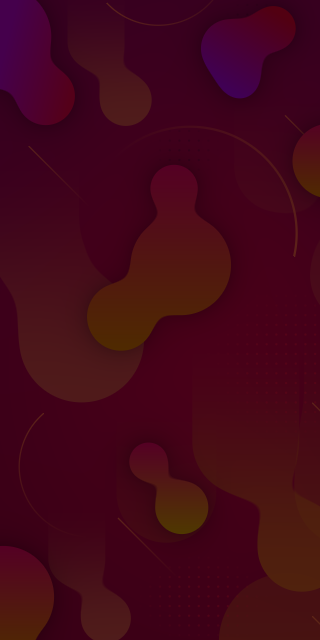
Write a WebGL 2 fragment shader that draws this background.

```glsl
#version 300 es
precision highp float;
// Dark wine-red backdrop with fluid gradient blobs, fading streams, thin arcs and dot grids.
uniform vec2 u_resolution;
out vec4 outColor;

float disc(vec2 p, vec3 c) { return length(p - c.xy) - c.z; }

// Polynomial smooth union
float smin(float a, float b, float k) {
  float h = max(k - abs(a - b), 0.0) / k;
  return min(a, b) - h * h * k * 0.25;
}

// Coverage of a signed distance with a one-pixel soft edge
float fill(float d) { return clamp(0.5 - d * u_resolution.x, 0.0, 1.0); }

float blob(vec2 p, vec3 a, vec3 b, vec3 c) {
  return smin(smin(disc(p, a), disc(p, b), 0.08), disc(p, c), 0.08);
}

// Round head joined to a rising neck that fades out upward
void stream(inout vec3 col, vec2 p, vec3 head, vec3 neck, float k, vec3 tint, float strength) {
  vec2 q = p - neck.xy;
  q.y -= max(q.y, 0.0);
  float d = smin(disc(p, head), length(q) - neck.z, k);
  float fade = 1.0 - smoothstep(head.y - head.z, neck.y + 2.0 * neck.z, p.y);
  col = mix(col, tint, fill(d) * fade * strength);
}

// Solid shape with a gradient between two points and a soft shadow
void paint(inout vec3 col, vec2 p, float d, vec2 from, vec2 to, vec3 a, vec3 b) {
  vec2 axis = to - from;
  float t = clamp(dot(p - from, axis) / dot(axis, axis), 0.0, 1.0);
  col *= 1.0 - 0.2 * exp(-max(d, 0.0) * 28.0);
  col = mix(col, mix(a, b, t), fill(d));
}

// Circular stroke: starts at an angle, sweeps counterclockwise and fades
float arc(vec2 p, vec3 c, float start, float sweep, float width) {
  vec2 q = p - c.xy;
  float t = mod(atan(q.y, q.x) - start, 6.28319) / sweep;
  return fill(abs(length(q) - c.z) - width) * step(t, 1.0) * (1.0 - t);
}

// Falling diagonal stroke, fading along its length
float streak(vec2 p, vec2 start, float size) {
  vec2 q = p - start;
  float t = clamp((q.x - q.y) * 0.5 / size, 0.0, 1.0);
  return fill(length(q - vec2(t, -t) * size) - 0.002) * (1.0 - t);
}

// Soft elliptical window used to reveal dots
float patchMask(vec2 p, vec2 center, vec2 size) {
  return 1.0 - smoothstep(0.3, 1.0, length((p - center) / size));
}

void main() {
  vec2 p = gl_FragCoord.xy / u_resolution.x;
  p.y *= 2.0 * u_resolution.x / u_resolution.y;

  // Background: purple above, red glow across the middle
  vec3 col = mix(vec3(0.215, 0.0, 0.085), vec3(0.205, 0.0, 0.13), smoothstep(0.2, 1.9, p.y));
  float glow = exp(-dot((p - vec2(0.66, 0.93)) * vec2(1.5, 1.15), (p - vec2(0.66, 0.93)) * vec2(1.5, 1.15)));
  col = mix(col, vec3(0.285, 0.0, 0.095), glow);

  // Dot grids
  vec2 cell = (fract(p * 33.0) - 0.5) / 33.0;
  float dots = fill(length(cell) - 0.0035);
  float red = patchMask(p, vec2(0.92, 0.86), vec2(0.3, 0.28))
            + patchMask(p, vec2(0.63, 0.13), vec2(0.22, 0.16));
  float dark = patchMask(p, vec2(0.58, 1.53), vec2(0.12, 0.1))
             + patchMask(p, vec2(0.79, 1.95), vec2(0.1, 0.06));

  // Translucent streams
  vec3 rose = vec3(0.315, 0.115, 0.105), amber = vec3(0.32, 0.14, 0.05);
  stream(col, p, vec3(1.125, 1.14, 0.156), vec3(0.875, 1.48, 0.143), 0.2, rose, 0.4);
  stream(col, p, vec3(0.898, -0.005, 0.214), vec3(0.52, 0.46, 0.156), 0.2, amber, 0.6);
  stream(col, p, vec3(1.094, 0.463, 0.172), vec3(1.1, 0.7, 0.15), 0.18, amber, 0.5);
  stream(col, p, vec3(0.943, 0.289, 0.138), vec3(0.768, 0.62, 0.167), 0.18, amber, 0.9);
  stream(col, p, vec3(0.255, 0.9375, 0.195), vec3(0.104, 1.245, 0.143), 0.2, rose, 0.9);
  stream(col, p, vec3(0.393, 1.6875, 0.081), vec3(0.3, 1.87, 0.089), 0.11, rose, 0.95);
  stream(col, p, vec3(0.331, 0.068, 0.078), vec3(0.24, 0.255, 0.089), 0.11, rose, 0.95);
  col = mix(col, vec3(0.38, 0.02, 0.09), dots * red * 0.55);
  col = mix(col, vec3(0.16, 0.0, 0.09), dots * dark * 0.5);

  // Arcs and diagonal strokes
  float lines = arc(p, vec3(0.495, 2.143, 0.222), 3.9, 2.6, 0.002)
              + arc(p, vec3(0.594, 1.271, 0.333), -0.22, 2.6, 0.0035)
              + arc(p, vec3(0.279, 0.542, 0.219), 2.28, 2.4, 0.002);
  lines += streak(p, vec2(0.091, 1.542), 0.19) + streak(p, vec2(0.892, 1.638), 0.19)
         + streak(p, vec2(0.37, 0.38), 0.185) + streak(p, vec2(0.977, 0.74), 0.19)
         + streak(p, vec2(0.977, 0.073), 0.19);
  col = mix(col, vec3(0.4, 0.18, 0.1), min(lines, 1.0) * 0.75);

  // Solid gradient blobs
  vec3 crimson = vec3(0.33, 0.0, 0.14), ochre = vec3(0.31, 0.165, 0.0), violet = vec3(0.27, 0.0, 0.3);
  float d = blob(p, vec3(0.0, 1.883, 0.159), vec3(0.143, 1.7, 0.091), vec3(0.0, 1.9, 0.1));
  paint(col, p, d, vec2(0.0, 1.8), vec2(0.23, 1.74), violet, vec3(0.33, 0.0, 0.1));
  d = blob(p, vec3(0.719, 1.849, 0.091), vec3(0.854, 1.911, 0.07), vec3(0.75, 1.75, 0.057));
  paint(col, p, d, vec2(0.88, 1.95), vec2(0.73, 1.71), vec3(0.32, 0.0, 0.07), vec3(0.25, 0.0, 0.33));
  d = disc(p, vec3(1.031, 1.497, 0.117));
  paint(col, p, d, vec2(1.0, 1.62), vec2(1.0, 1.38), crimson, ochre);
  d = blob(p, vec3(0.565, 1.172, 0.157), vec3(0.544, 1.411, 0.074), vec3(0.378, 1.01, 0.106));
  paint(col, p, d, vec2(0.5, 1.485), vec2(0.5, 0.905), crimson, ochre);
  d = smin(disc(p, vec3(0.464, 0.557, 0.06)), disc(p, vec3(0.568, 0.414, 0.083)), 0.085);
  paint(col, p, d, vec2(0.5, 0.617), vec2(0.5, 0.33), crimson, vec3(0.31, 0.22, 0.0));
  d = smin(disc(p, vec3(0.01, 0.135, 0.159)), disc(p, vec3(0.02, -0.083, 0.09)), 0.08);
  paint(col, p, d, vec2(0.0, 0.294), vec2(0.0, -0.05), crimson, ochre);

  outColor = vec4(col, 1.0);
}
```
